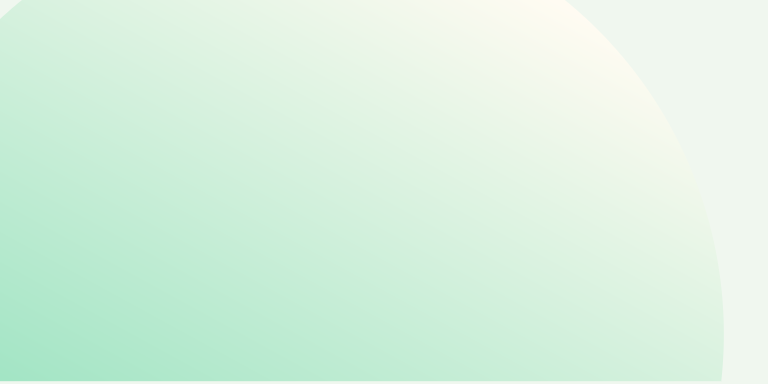
Give the GLSL for this background, as a Shadertoy shader.

```glsl
// Large mint-to-cream disc on a pale green ground, cut off just above the bottom edge.

// Lengths are in canvas heights.
#define DISC_CENTER vec2(0.764, 0.130)
#define DISC_RADIUS 1.121
#define FLOOR_Y 0.0073
#define GRADIENT_DIR vec2(0.48, 0.877)
#define GRADIENT_LENGTH 1.57
#define MINT vec3(0.635, 0.896, 0.770)
#define CREAM vec3(1.000, 0.985, 0.949)
#define GROUND vec3(0.941, 0.969, 0.937)

// Signed distance to the disc, clipped by a horizontal floor.
float clippedDisc(vec2 p) {
    float disc = length(p - DISC_CENTER) - DISC_RADIUS;
    return max(disc, FLOOR_Y - p.y);
}

// Diagonal blend rising from the lower left corner.
vec3 discColor(vec2 p) {
    float t = dot(p, GRADIENT_DIR) / GRADIENT_LENGTH;
    return mix(MINT, CREAM, clamp(t, 0.0, 1.0));
}

void mainImage(out vec4 fragColor, in vec2 fragCoord) {
    vec2 p = fragCoord / iResolution.y;
    float pixel = 1.0 / iResolution.y;

    // Antialiased disc over the ground
    float coverage = clamp(0.5 - clippedDisc(p) / pixel, 0.0, 1.0);
    fragColor = vec4(mix(GROUND, discColor(p), coverage), 1.0);
}
```
